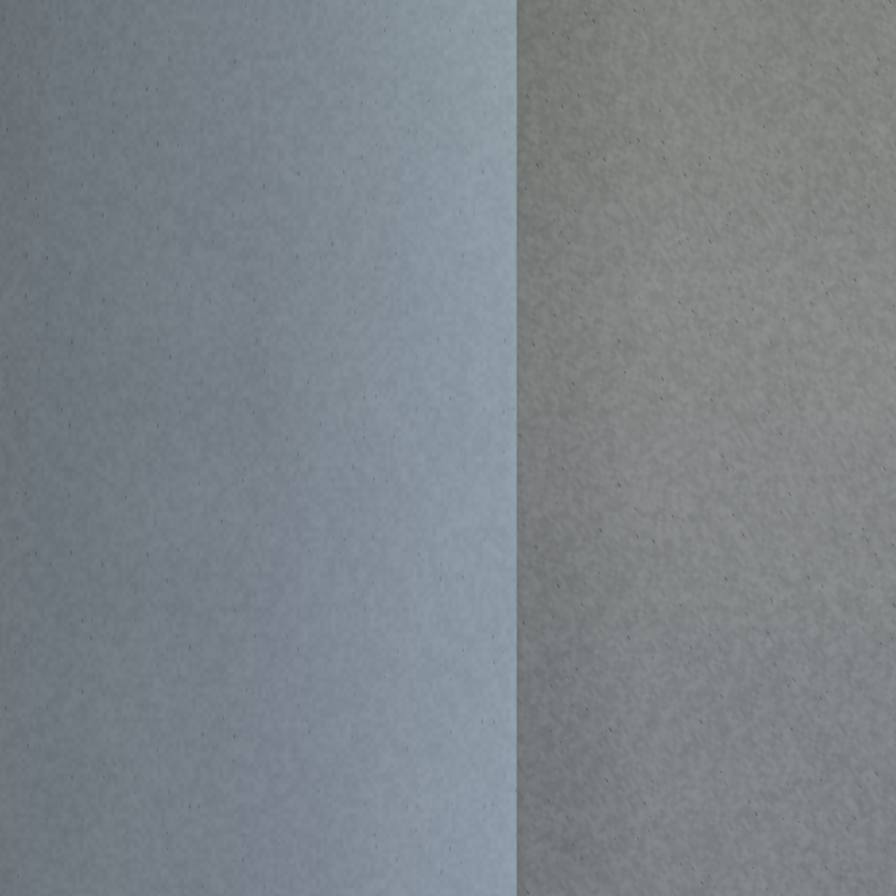
This texture is drawn by a WebGL 2 fragment shader. Its source:

```glsl
#version 300 es
precision highp float;

#define EDGE_X 0.5768
#define EDGE_SOFT 0.0014
#define GRAIN_SCALE 210.0
#define GRAIN_LEFT 0.050
#define GRAIN_RIGHT 0.075
#define SPECK_SCALE 75.0
#define SPECK_DEPTH 0.085

uniform vec2 u_resolution;
out vec4 fragColor;

float hash(vec2 p) {
    vec3 q = fract(vec3(p.xyx) * 0.1031);
    q += dot(q, q.yzx + 33.33);
    return fract((q.x + q.y) * q.z);
}

float valueNoise(vec2 p) {
    vec2 cell = floor(p), f = fract(p);
    f = f * f * (3.0 - 2.0 * f);
    float low = mix(hash(cell), hash(cell + vec2(1.0, 0.0)), f.x);
    float high = mix(hash(cell + vec2(0.0, 1.0)), hash(cell + 1.0), f.x);
    return mix(low, high, f.y);
}

// Fine plaster grain, centred on zero
float grain(vec2 p) {
    float fine = valueNoise(p * GRAIN_SCALE);
    float coarse = valueNoise(p * GRAIN_SCALE * 0.47 + 37.0);
    return 0.65 * fine + 0.35 * coarse - 0.5;
}

// Sparse elongated pits, one candidate per grid cell
float specks(vec2 p) {
    vec2 grid = p * SPECK_SCALE;
    vec2 cell = floor(grid);
    vec2 centre = 0.3 + 0.4 * vec2(hash(cell + 11.0), hash(cell + 53.0));
    vec2 d = (fract(grid) - centre) * vec2(1.5, 0.9);
    float radius = mix(0.12, 0.27, hash(cell + 91.0));
    float present = smoothstep(0.80, 1.0, hash(cell + 7.0));
    return present * (1.0 - smoothstep(radius * 0.3, radius, length(d)));
}

// Curved blue-grey face, brightening toward its edge
vec3 leftWall(vec2 uv) {
    float t = clamp(uv.x / EDGE_X, 0.0, 1.0);
    vec3 shade = vec3(0.415, 0.445, 0.467);
    vec3 middle = vec3(0.472, 0.507, 0.545);
    vec3 lit = vec3(0.553, 0.606, 0.647);
    vec3 color = mix(shade, middle, smoothstep(-0.25, 0.65, t) * 1.12 - 0.12);
    color = mix(color, lit, smoothstep(0.42, 1.04, t));
    color += vec3(0.018, 0.017, 0.018) * (0.5 - uv.y) * (1.0 - t);
    color += vec3(-0.004, -0.006, 0.004) * (0.5 - uv.y) * 2.0 * t;
    return color;
}

// Flat neutral face, warmer near the top and darker beside the edge
vec3 rightWall(vec2 uv) {
    float t = clamp((uv.x - EDGE_X) / (1.0 - EDGE_X), 0.0, 1.0);
    vec3 cool = vec3(0.482, 0.495, 0.507);
    vec3 warm = vec3(0.492, 0.500, 0.490);
    vec3 color = mix(cool, warm, smoothstep(0.0, 1.0, uv.y));
    color += 0.022 * exp(-pow((uv.y - 0.55) / 0.3, 2.0));
    color += mix(-0.035, 0.012, smoothstep(0.0, 0.45, t));
    return color;
}

void main() {
    vec2 uv = gl_FragCoord.xy / u_resolution;
    float soft = max(EDGE_SOFT, 0.7 / u_resolution.x);
    float side = smoothstep(EDGE_X - soft, EDGE_X + soft, uv.x);
    vec3 color = mix(leftWall(uv), rightWall(uv), side);

    // Thin highlight and shadow along the corner
    float fromEdge = uv.x - EDGE_X;
    color += 0.012 * (1.0 - side) * exp(-abs(fromEdge + 0.004) / 0.003);
    color -= 0.035 * side * exp(-abs(fromEdge) / 0.004);

    // Grain slants on the right face and stands upright on the left
    vec2 upright = uv * vec2(1.1, 0.85);
    vec2 slanted = vec2(uv.x + 0.6 * uv.y, uv.y - 0.6 * uv.x) * vec2(1.0, 0.75);
    color += mix(GRAIN_LEFT * grain(upright), GRAIN_RIGHT * grain(slanted + 3.0), side);
    float pits = mix(0.75 * specks(upright), specks(slanted + 3.0), side);
    color -= SPECK_DEPTH * pits;

    // Broad soft mottling
    color += 0.012 * (valueNoise(uv * vec2(14.0, 9.0)) - 0.5);
    fragColor = vec4(color, 1.0);
}
```
